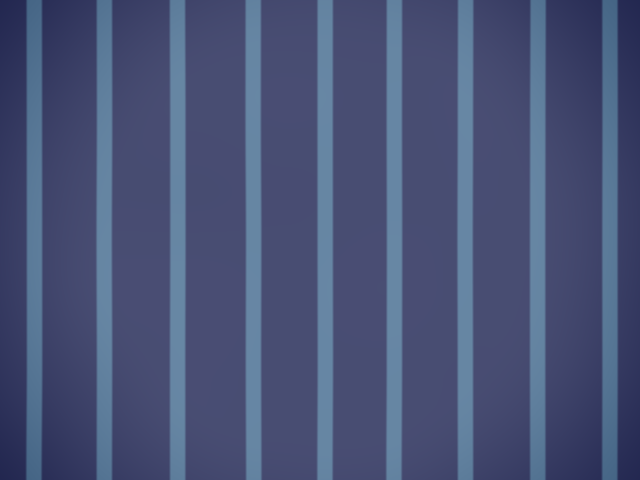
A Shadertoy shader for this pattern:

```glsl
// Nine soft vertical stripes on dusk blue, darkened toward the corners.
// Each stripe is a distance band around an evenly spaced, drifting centre;
// value noise adds a faint sideways wobble and a slight cloudy wear.

const float STRIPE_COUNT = 9.0;
const float FIRST_CENTRE = 0.0729;   // lengths are fractions of canvas height
const float SPACING      = 0.1497;
const float HALF_WIDTH   = 0.0160;
const float EDGE_BLUR    = 0.0032;
const float DRIFT        = 0.0080;
const float WOBBLE       = 0.0014;

const vec3 GROUND_COLOUR = vec3(0.282, 0.300, 0.447);
const vec3 STRIPE_COLOUR = vec3(0.400, 0.525, 0.640);
const vec3 CORNER_LOSS   = vec3(0.165, 0.165, 0.150);

// Hash without sine
float hash21(vec2 p) {
    vec3 q = fract(vec3(p.xyx) * 0.1031);
    q += dot(q, q.yzx + 33.33);
    return fract((q.x + q.y) * q.z);
}

float valueNoise(vec2 p) {
    vec2 cell = floor(p);
    vec2 f = fract(p);
    f = f * f * (3.0 - 2.0 * f);
    float low  = mix(hash21(cell), hash21(cell + vec2(1.0, 0.0)), f.x);
    float high = mix(hash21(cell + vec2(0.0, 1.0)), hash21(cell + 1.0), f.x);
    return mix(low, high, f.y);
}

// Uneven spacing: a damped wave over the stripe index
float indexDrift(float index) {
    float spread = (index - 2.7) / 2.6;
    return exp(-spread * spread) * cos(1.1424 * (index - 3.6));
}

float stripeCentre(float index, float y) {
    float wobble = valueNoise(vec2(index * 7.0, y * 4.0)) - 0.5;
    return FIRST_CENTRE + index * SPACING
         + DRIFT * indexDrift(index) + WOBBLE * wobble;
}

// Coverage of a band with softened edges
float softBand(float distance, float halfWidth, float blur) {
    return 1.0 - smoothstep(halfWidth - blur, halfWidth + blur, distance);
}

// Zero in the middle, rising with distance from the centre
float vignette(vec2 fromCentre) {
    return smoothstep(0.42, 0.95, length(fromCentre));
}

void mainImage(out vec4 fragColor, in vec2 fragCoord) {
    vec2 uv = fragCoord / iResolution.y;
    float aspect = iResolution.x / iResolution.y;
    // Keep the layout centred when the canvas is wider or narrower than 4:3
    uv.x += 0.5 * (4.0 / 3.0 - aspect);

    // Stripes
    float index = clamp(round((uv.x - FIRST_CENTRE) / SPACING),
                        0.0, STRIPE_COUNT - 1.0);
    float distance = abs(uv.x - stripeCentre(index, uv.y));
    float blur = max(EDGE_BLUR, 0.75 / iResolution.y);
    float stripe = softBand(distance, HALF_WIDTH, blur);
    vec3 colour = mix(GROUND_COLOUR, STRIPE_COLOUR, stripe);

    // Cloudy wear and darkened corners
    colour += 0.008 * (valueNoise(uv * 5.0) - 0.5);
    colour -= CORNER_LOSS * vignette(uv - vec2(2.0 / 3.0, 0.5));

    fragColor = vec4(clamp(colour, 0.0, 1.0), 1.0);
}
```
